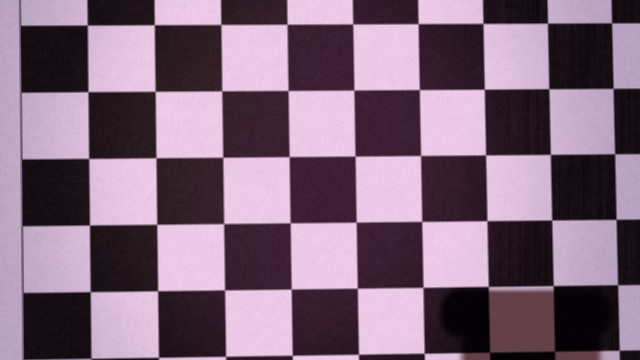
Write a Shadertoy shader that draws this pattern.

```glsl
// A printed checkerboard seen slightly askew, under a pink glow with a shadow at lower right.
const float PI = 3.14159265;

// Board layout, in canvas heights measured from the top left
const vec2  BOARD_ORIGIN = vec2(0.0556, 0.0718);
const vec2  CELL_SIZE    = vec2(0.188, 0.1856);
const float COLUMN_SQUEEZE = 0.0034;  // columns narrow to the right
const vec2  COLUMN_LEAN  = vec2(0.009, 0.0082);
const vec2  ROW_TILT     = vec2(0.0069, 0.0037);
const float EDGE_SOFT    = 0.018;     // in cells
const float RULE_WIDTH   = 0.012;     // margin rule, in cells

// Paper, ink and light
const vec3 PAPER_LIT  = vec3(0.925, 0.79, 0.905);
const vec3 PAPER_DIM  = vec3(0.72, 0.635, 0.75);
const vec3 INK_PLUM   = vec3(0.235, 0.12, 0.20);
const vec3 INK_BROWN  = vec3(0.20, 0.13, 0.15);
const vec3 INK_DIM    = vec3(0.08, 0.05, 0.07);
const vec3 RULE_COLOR = vec3(0.50, 0.42, 0.51);
const vec2 GLOW_CENTER = vec2(0.85, 0.44);

// Shadow and wear
const vec3  SHADOW_PAPER = vec3(0.39, 0.25, 0.28);
const vec3  SHADOW_INK   = vec3(0.02, 0.005, 0.02);
const float SHADOW_SOFT  = 0.016;
const float GRAIN_SCALE  = 288.0;
const float GRAIN_AMOUNT = 0.025;
const float STREAK_SCALE = 150.0;
const float STREAK_AMOUNT = 0.035;

float hash(vec2 p) {
    return fract(sin(dot(p, vec2(127.1, 311.7))) * 43758.5453);
}

float noise(vec2 p) {
    vec2 i = floor(p), f = fract(p);
    f = f * f * (3.0 - 2.0 * f);
    return mix(mix(hash(i), hash(i + vec2(1, 0)), f.x),
               mix(hash(i + vec2(0, 1)), hash(i + vec2(1, 1)), f.x), f.y);
}

float roundedBox(vec2 p, vec2 halfSize, float radius) {
    vec2 q = abs(p) - halfSize + radius;
    return length(max(q, 0.0)) + min(max(q.x, q.y), 0.0) - radius;
}

// Canvas point to column and row, undoing lean, tilt and squeeze
vec2 boardCoord(vec2 p) {
    float column = (p.x - BOARD_ORIGIN.x - p.y * (COLUMN_LEAN.x + COLUMN_LEAN.y * p.x)) / CELL_SIZE.x;
    column += COLUMN_SQUEEZE * column * column;
    float across = (p.x - BOARD_ORIGIN.x) / 1.653;
    float row = (p.y - BOARD_ORIGIN.y + ROW_TILT.x * across) / (CELL_SIZE.y - ROW_TILT.y * across);
    return vec2(column, row);
}

float shadowMask(vec2 p) {
    float head = roundedBox(p - vec2(1.461, 0.870), vec2(0.236, 0.068), 0.058);
    float stem = roundedBox(p - vec2(1.475, 0.980), vec2(0.192, 0.100), 0.03);
    return 1.0 - smoothstep(-SHADOW_SOFT, SHADOW_SOFT, min(head, stem));
}

void mainImage(out vec4 fragColor, in vec2 fragCoord) {
    vec2 p = fragCoord / iResolution.y;
    p.y = 1.0 - p.y;
    vec2 board = boardCoord(p);
    float soft = max(EDGE_SOFT, 1.0 / (iResolution.y * CELL_SIZE.x));

    // Even cells hold ink; left of the board is bare paper
    vec2 wave = clamp(sin(PI * board) / (PI * soft), -1.0, 1.0);
    float ink = 0.5 + 0.5 * wave.x * wave.y;
    ink *= smoothstep(-soft, soft, board.x);

    // Uneven light on both tones
    vec2 fromGlow = (p - GLOW_CENTER) * vec2(1.0, 0.75);
    float glow = 1.0 - smoothstep(0.42, 0.95, length(fromGlow));
    float inkGlow = 1.0 - smoothstep(0.25, 0.8, length(fromGlow * vec2(1.0, 1.2)));
    vec3 paper = mix(PAPER_DIM, PAPER_LIT, glow);
    vec3 litInk = mix(INK_BROWN, INK_PLUM, smoothstep(0.45, 0.85, p.x + 0.3 * (p.y - 0.4)));
    vec3 inkColor = mix(INK_DIM, litInk, inkGlow);

    // Upright streaks in the ink at the right
    float streak = noise(vec2(p.x * STREAK_SCALE, p.y * 3.0)) - 0.5;
    inkColor += STREAK_AMOUNT * streak * smoothstep(1.15, 1.5, p.x);

    // Thin rule along the margin
    float rule = 1.0 - smoothstep(RULE_WIDTH, RULE_WIDTH + soft, abs(board.x));
    paper = mix(paper, RULE_COLOR, 0.8 * rule);

    // Cast shadow
    float shadow = shadowMask(p);
    paper = mix(paper, SHADOW_PAPER, shadow * smoothstep(0.79, 0.815, p.y));
    inkColor = mix(inkColor, SHADOW_INK, shadow);

    // Fine grain over soft mottling
    vec3 color = mix(paper, inkColor, ink);
    float grain = hash(floor(p * GRAIN_SCALE)) - 0.5;
    float mottle = noise(p * 70.0) - 0.5;
    color += GRAIN_AMOUNT * (grain + 0.6 * mottle) * (1.0 - 0.7 * shadow);

    fragColor = vec4(clamp(color, 0.0, 1.0), 1.0);
}
```
